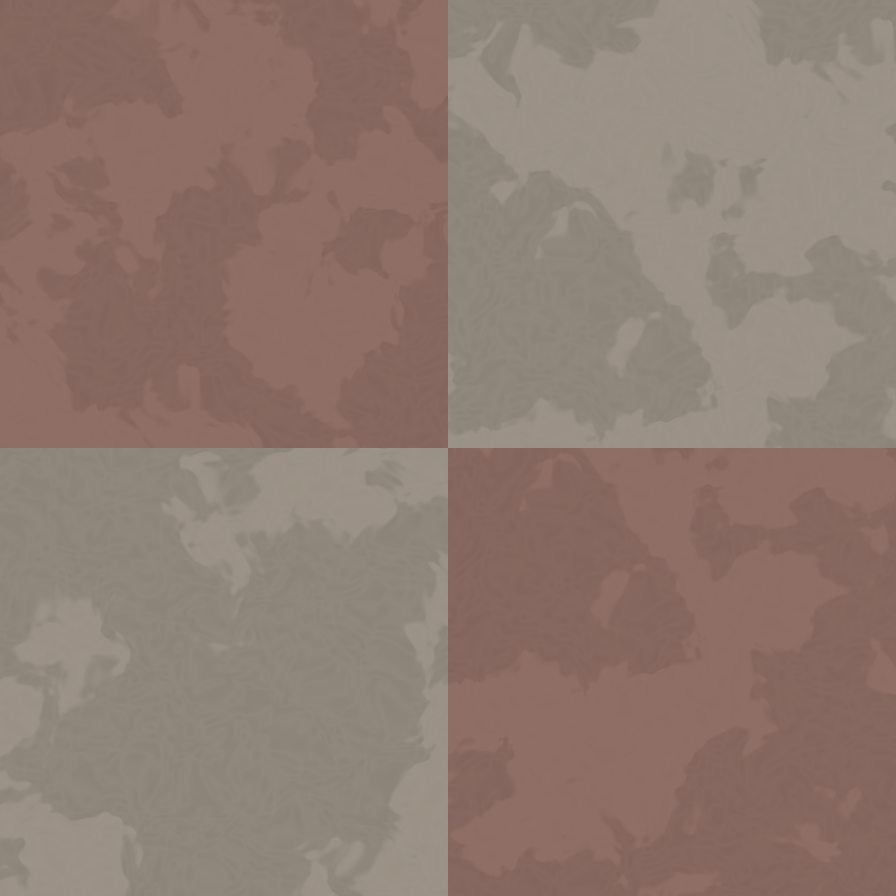
Reproduce this texture procedurally as a Shadertoy shader.

```glsl
#define TILES 2.0
#define PATCH_SCALE 7.0
#define PATCH_LEVEL 0.535
#define PATCH_SOFTNESS 0.022
#define WARP 0.035
#define GRAIN_SCALE 105.0
#define GRAIN_DEPTH 0.035
#define RED_DARK vec3(0.520, 0.402, 0.370)
#define RED_LIGHT vec3(0.560, 0.435, 0.395)
#define GREY_DARK vec3(0.556, 0.525, 0.482)
#define GREY_LIGHT vec3(0.608, 0.570, 0.525)

float hash(vec2 p) {
    return fract(sin(dot(p, vec2(127.1, 311.7))) * 43758.5453);
}

float valueNoise(vec2 p) {
    vec2 cell = floor(p);
    vec2 f = fract(p);
    f = f * f * (3.0 - 2.0 * f);
    float low = mix(hash(cell), hash(cell + vec2(1.0, 0.0)), f.x);
    float high = mix(hash(cell + vec2(0.0, 1.0)), hash(cell + 1.0), f.x);
    return mix(low, high, f.y);
}

float fbm(vec2 p) {
    const mat2 turn = mat2(0.8, 0.6, -0.6, 0.8);
    float sum = 0.0, weight = 0.0, amplitude = 1.0;
    for (int i = 0; i < 5; i++) {
        sum += amplitude * valueNoise(p);
        weight += amplitude;
        amplitude *= 0.62;
        p = turn * p * 2.03 + 17.3;
    }
    return sum / weight;
}

// Smoothed square wave: +1 on even tiles, -1 on odd ones
vec2 squareWave(vec2 t, vec2 pixel) {
    vec2 edgeDistance = 0.5 - abs(fract(t * 0.5 + 0.25) * 2.0 - 1.0);
    return clamp(edgeDistance / (0.5 * pixel), -1.0, 1.0);
}

void mainImage(out vec4 fragColor, in vec2 fragCoord) {
    vec2 uv = fragCoord / iResolution.xy;
    vec2 tile = floor(uv * TILES);

    // Each tile takes its own piece of the noise field
    vec2 p = uv + 9.0 * vec2(hash(tile + 3.7), hash(tile + 8.2));
    vec2 bend = vec2(valueNoise(p * 24.0), valueNoise(p * 24.0 + 41.0)) - 0.5;
    p += WARP * bend;

    // Ragged pale patches
    float patches = smoothstep(-PATCH_SOFTNESS, PATCH_SOFTNESS,
                               fbm(p * PATCH_SCALE) - PATCH_LEVEL);

    // Fine curling grain, fainter on the patches
    float curl = valueNoise(p * GRAIN_SCALE);
    float ridge = 1.0 - abs(2.0 * curl - 1.0);
    float grain = (ridge - 0.6) * GRAIN_DEPTH * mix(1.0, 0.4, patches);

    // Checkerboard of the two stones
    vec2 wave = squareWave(uv * TILES, TILES / iResolution.xy);
    float grey = 0.5 + 0.5 * wave.x * wave.y;
    vec3 dark = mix(RED_DARK, GREY_DARK, grey);
    vec3 light = mix(RED_LIGHT, GREY_LIGHT, grey);
    vec3 color = mix(dark, light, patches) * (1.0 + grain);

    fragColor = vec4(color, 1.0);
}
```
